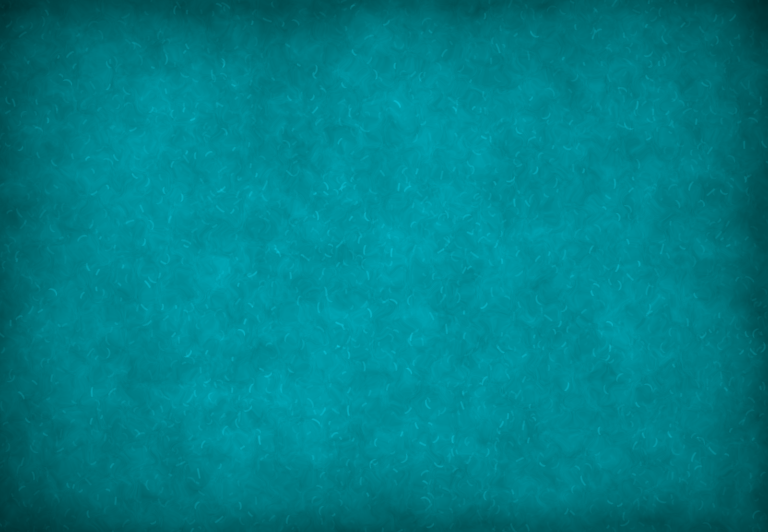
Reproduce this texture procedurally as a Shadertoy shader.

```glsl
float hash(vec2 p) {
    vec3 q = fract(vec3(p.xyx) * vec3(0.1031, 0.1030, 0.0973));
    q += dot(q, q.yzx + 33.33);
    return fract((q.x + q.y) * q.z);
}

float valueNoise(vec2 p) {
    vec2 cell = floor(p), f = fract(p);
    f = f * f * (3.0 - 2.0 * f);
    return mix(mix(hash(cell), hash(cell + vec2(1, 0)), f.x),
               mix(hash(cell + vec2(0, 1)), hash(cell + vec2(1, 1)), f.x), f.y);
}

// Centred on zero, roughly -0.5 to 0.5
float fbm(vec2 p, float gain) {
    float sum = 0.0, weight = 0.5;
    for (int i = 0; i < 5; i++) {
        sum += weight * (valueNoise(p) - 0.5);
        p = mat2(1.6, 1.2, -1.2, 1.6) * p + 17.3;
        weight *= gain;
    }
    return sum;
}

// Short curved fibres, one jittered candidate per cell
float fibres(vec2 p, float size, float seed, float pixel) {
    vec2 base = floor(p / size);
    float light = 0.0;
    for (int y = -1; y <= 1; y++)
    for (int x = -1; x <= 1; x++) {
        vec2 cell = base + vec2(x, y), id = cell + seed;
        vec2 jitter = vec2(hash(id + 3.7), hash(id + 41.2));
        vec2 q = p / size - cell - jitter;
        float angle = (hash(id + 87.1) - 0.5) * 2.4;
        q = mat2(cos(angle), -sin(angle), sin(angle), cos(angle)) * q;
        q.x += (hash(id + 59.4) - 0.5) * 3.0 * q.y * q.y;
        float halfLength = mix(0.06, 0.32, hash(id + 23.9));
        float dist = length(vec2(q.x, max(abs(q.y) - halfLength, 0.0))) * size;
        float strength = hash(id + 71.6);
        light += strength * strength * (1.0 - smoothstep(0.0, 0.0016 + pixel, dist));
    }
    return min(light, 1.0);
}

void mainImage(out vec4 fragColor, in vec2 fragCoord) {
    float pixel = 1.0 / iResolution.y;
    vec2 p = fragCoord * pixel;
    vec2 size = iResolution.xy * pixel;

    // Dark border with a ragged inner edge
    vec2 ragged = vec2(fbm(p * 7.0 + 5.0, 0.65), fbm(p * 7.0 + 60.0, 0.65));
    vec2 edge = max(min(p, size - p) + 0.07 * ragged, 0.0);
    float vignette = (1.0 - 0.45 * exp(-edge.x / 0.12)) * (1.0 - 0.40 * exp(-edge.y / 0.09));

    // Soft clouds, smeared blotches and fine grain
    vec2 warp = vec2(valueNoise(p * 45.0), valueNoise(p * 45.0 + 31.0)) * 0.025;
    float clouds = fbm(p * 4.0 + 11.0, 0.6);
    float blotches = fbm((p + warp) * 26.0, 0.7);
    float grain = valueNoise((p + warp) * vec2(190.0, 130.0)) - 0.5;
    float tone = 0.58 * vignette * (1.0 + 0.20 * clouds + 0.19 * blotches + 0.05 * grain);

    // Pale fibres over the surface, patchy in density
    float patchy = smoothstep(0.2, 0.8, valueNoise(p * 14.0 + 90.0));
    float flecks = fibres(p, 0.026, 0.0, pixel)
                 + fibres(p + 0.4, 0.017, 140.0, pixel) * 0.6 * patchy;
    tone += flecks * 0.10 * (0.4 + 0.6 * vignette);

    fragColor = vec4(0.03 * flecks * vignette, tone, tone * (1.0 + 0.14 * tone), 1.0);
}
```
